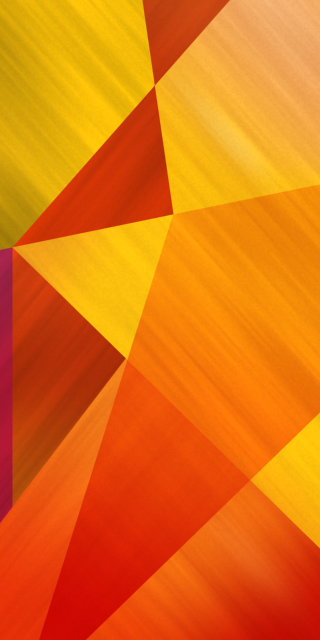
Write a Shadertoy shader that draws this background.

```glsl
// Warm brushed-metal facets: a sheet cut by long straight lines into triangles.
// Each facet is a two-colour gradient shaded by stretched noise streaks;
// half-plane masks select the facet, in units of the canvas width (height 2).

const vec2 FALLING = vec2(0.66, -0.75);
const vec2 RISING = vec2(0.62, 0.78);

float hash(vec2 p) {
    vec3 q = fract(vec3(p.xyx) * 0.1031);
    q += dot(q, q.yzx + 33.33);
    return fract((q.x + q.y) * q.z);
}

float noise(vec2 p) {
    vec2 i = floor(p), f = fract(p);
    f = f * f * (3.0 - 2.0 * f);
    return mix(mix(hash(i), hash(i + vec2(1, 0)), f.x),
               mix(hash(i + vec2(0, 1)), hash(i + vec2(1, 1)), f.x), f.y);
}

// Signed streak pattern, stretched along a direction
float streaks(vec2 p, vec2 along, float seed) {
    vec2 q = vec2(dot(p, along), dot(p, vec2(-along.y, along.x)));
    vec2 scale = vec2(1.3, 11.0);
    float sum = 0.0, weight = 0.36;
    for (int i = 0; i < 4; i++) {
        sum += weight * (noise(q * scale + seed + 17.0 * float(i)) - 0.5);
        scale *= vec2(1.5, 2.1);
        weight *= 0.8;
    }
    return sum;
}

// Signed distance, positive to the left of the line a -> b
float lineDistance(vec2 p, vec2 a, vec2 b) {
    vec2 d = normalize(b - a), q = p - a;
    return d.x * q.y - d.y * q.x;
}

float cover(float dist, float pixel) {
    return smoothstep(-0.8 * pixel, 0.8 * pixel, dist);
}

float glow(vec2 p, vec2 center, vec2 along, vec2 size) {
    vec2 q = p - center;
    q = vec2(dot(q, along), dot(q, vec2(-along.y, along.x))) / size;
    return exp(-dot(q, q));
}

vec3 ramp(vec2 p, vec2 a, vec2 b, vec3 from, vec3 to) {
    vec2 d = b - a;
    return mix(from, to, smoothstep(0.0, 1.0, dot(p - a, d) / dot(d, d)));
}

void mainImage(out vec4 fragColor, in vec2 fragCoord) {
    vec2 p = fragCoord / iResolution.xy * vec2(1.0, 2.0);
    float pixel = 1.0 / min(iResolution.x, 0.5 * iResolution.y);

    // Corners and the lines through them
    vec2 hub = vec2(0.542, 1.332), leftTip = vec2(0.039, 1.227), knot = vec2(0.393, 0.880);
    float dSteep = lineDistance(p, vec2(0.445, 2.0), hub);
    float dRidge = lineDistance(p, leftTip, vec2(0.719, 2.0));
    float dBelt = lineDistance(p, vec2(0.0, 1.219), vec2(1.0, 1.424));
    float dSpine = lineDistance(p, hub, vec2(0.122, 0.0));
    float dSlope = lineDistance(p, leftTip, vec2(1.0, 0.286));
    float dWing = lineDistance(p, vec2(0.0, 0.365), knot);
    float dFloor = lineDistance(p, vec2(0.268, 0.0), vec2(1.0, 0.711));

    float fall = streaks(p, FALLING, 3.0);
    float rise = streaks(p, RISING, 41.0);

    // Upper facets
    vec3 gold = ramp(p, vec2(-0.05, 1.6), vec2(0.25, 1.72), vec3(0.82, 0.63, 0.04), vec3(0.96, 0.74, 0.03));
    gold *= 1.0 - 0.20 * glow(p, vec2(0.0, 1.22), RISING, vec2(0.16));
    gold *= 1.0 - 0.12 * glow(p, vec2(0.0, 1.90), FALLING, vec2(0.3, 0.12));
    gold *= 1.0 + 0.38 * fall;
    vec3 rust = ramp(p, vec2(0.46, 1.75), vec2(0.62, 2.0), vec3(0.72, 0.20, 0.04), vec3(0.77, 0.27, 0.07));
    rust *= 1.0 + 0.25 * rise;
    vec3 peach = ramp(p, vec2(0.54, 1.45), vec2(0.90, 1.88), vec3(0.98, 0.73, 0.04), vec3(0.95, 0.64, 0.33));
    peach = mix(peach, vec3(0.97, 0.75, 0.54), 0.6 * glow(p, vec2(0.88, 1.97), FALLING, vec2(0.3, 0.13)));
    peach = mix(peach, vec3(0.99, 0.84, 0.42), 0.55 * glow(p, vec2(0.72, 1.56), FALLING, vec2(0.24, 0.035)));
    peach = mix(peach, vec3(0.98, 0.73, 0.05), 0.7 * glow(p, vec2(0.90, 1.41), vec2(1, 0), vec2(0.3, 0.07)));
    peach *= 1.0 + vec3(0.15, 0.3, 0.5) * fall;
    vec3 ember = ramp(p, vec2(0.45, 1.68), vec2(0.40, 1.30), vec3(0.73, 0.19, 0.03), vec3(0.81, 0.20, 0.02));
    ember *= 1.0 + 0.25 * rise;

    // Left facets
    vec3 amber = ramp(p, vec2(0.10, 1.22), vec2(0.34, 1.10), vec3(0.94, 0.63, 0.10), vec3(0.97, 0.74, 0.05));
    amber *= 1.0 + 0.25 * fall;
    vec3 brown = ramp(p, vec2(0.05, 1.15), vec2(0.16, 0.86), vec3(0.82, 0.24, 0.05), vec3(0.68, 0.18, 0.03));
    brown = mix(brown, vec3(0.75, 0.32, 0.04), smoothstep(0.85, 0.45, p.y));
    brown *= 1.0 + 0.42 * rise;
    vec3 plum = ramp(p, vec2(0.0, 1.2), vec2(0.0, 0.75), vec3(0.60, 0.13, 0.27), vec3(0.67, 0.09, 0.20));
    plum *= 1.0 + 0.35 * rise;
    vec3 copper = ramp(p, vec2(0.34, 0.82), vec2(0.06, 0.05), vec3(0.95, 0.50, 0.10), vec3(0.90, 0.19, 0.03));
    copper *= 1.0 + vec3(0.15, 0.45, 0.5) * rise;

    // Right facets
    vec3 orange = ramp(p, vec2(0.78, 1.18), vec2(0.58, 0.66), vec3(0.96, 0.56, 0.03), vec3(0.94, 0.40, 0.03));
    orange *= 1.0 + vec3(0.22, 0.5, 0.4) * fall;
    vec3 scarlet = ramp(p, vec2(0.50, 0.80), vec2(0.22, 0.02), vec3(0.93, 0.32, 0.03), vec3(0.80, 0.03, 0.01));
    scarlet *= 1.0 + vec3(0.12, 0.45, 0.3) * mix(fall, rise, 0.5);
    vec3 sun = ramp(p, vec2(0.98, 0.56), vec2(0.84, 0.40), vec3(0.98, 0.75, 0.04), vec3(0.96, 0.63, 0.05));
    sun *= 1.0 + 0.22 * fall;
    vec3 flame = ramp(p, vec2(0.66, 0.36), vec2(0.92, 0.0), vec3(0.94, 0.41, 0.06), vec3(0.76, 0.05, 0.01));
    flame = mix(flame, vec3(0.91, 0.20, 0.02), 0.75 * glow(p, vec2(0.38, 0.0), FALLING, vec2(0.3, 0.17)));
    flame = mix(flame, vec3(0.96, 0.50, 0.16), 0.5 * glow(p, vec2(0.76, 0.28), FALLING, vec2(0.2, 0.05)));
    flame *= 1.0 + vec3(0.15, 0.55, 0.4) * fall;

    // Join the facets
    float east = cover(dSteep, pixel), aboveSlope = cover(dSlope, pixel);
    vec3 upper = mix(mix(ember, peach, east), mix(gold, rust, east), cover(dRidge, pixel));
    vec3 wing = mix(plum, brown, cover(p.x - leftTip.x, pixel));
    vec3 left = mix(mix(copper, wing, cover(dWing, pixel)), amber, aboveSlope);
    vec3 right = mix(mix(flame, sun, aboveSlope), mix(scarlet, orange, aboveSlope), cover(dFloor, pixel));
    vec3 color = mix(mix(left, right, cover(dSpine, pixel)), upper, cover(dBelt, pixel));

    // Fine surface grain
    color *= 1.0 + 0.035 * (noise(p * 190.0) - 0.5);
    fragColor = vec4(clamp(color, 0.0, 1.0), 1.0);
}
```
